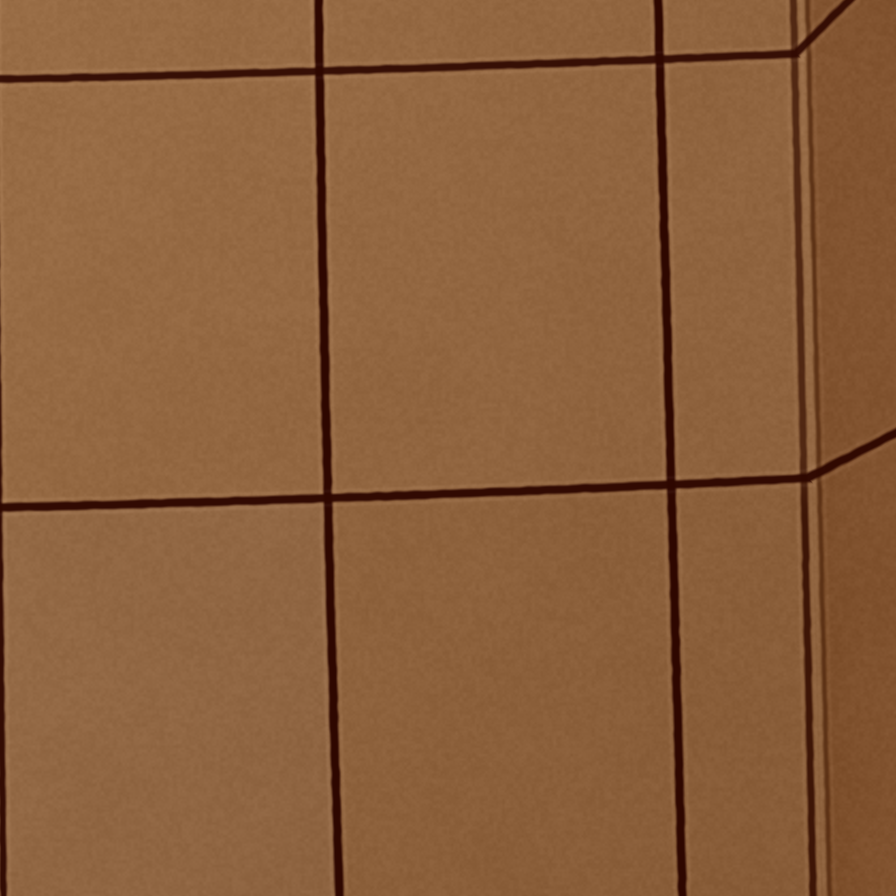
This pattern is drawn by a Shadertoy shader. Its source:

```glsl
const vec3 LIGHT_TAN = vec3(0.605, 0.432, 0.277);
const vec3 DEEP_TAN = vec3(0.530, 0.358, 0.218);
const vec3 SIDE_TAN = vec3(0.510, 0.328, 0.188);
const vec3 SEAM_DARK = vec3(0.180, 0.028, 0.000);
const vec3 SEAM_BROWN = vec3(0.330, 0.165, 0.060);
const float SEAM_HALF = 0.0047;
const float SEAM_SOFT = 0.0021;
const float WOBBLE = 0.0011;
const float GRAIN = 0.026;
const float BLOTCH = 0.022;
const float HALO = 0.035;

// Joint curves: offset, slope, bend
const vec3 LEFT_EDGE = vec3(-0.0073, 0.0112, 0.0);
const vec3 JOINT_A = vec3(0.3555, 0.0131, 0.0103);
const vec3 JOINT_B = vec3(0.7344, 0.0273, 0.0);
const vec3 CORNER_IN = vec3(0.8854, 0.0222, 0.0);
const vec3 CORNER_OUT = vec3(0.9010, 0.0248, 0.0);
const vec3 ROW_HIGH = vec3(0.9115, 0.0208, 0.0128);
const vec3 ROW_LOW = vec3(0.4336, 0.0230, 0.0147);

float hash(vec2 p) {
    vec3 q = fract(vec3(p.xyx) * 0.1031);
    q += dot(q, q.yzx + 33.33);
    return fract((q.x + q.y) * q.z);
}

float noise(vec2 p) {
    vec2 i = floor(p), f = fract(p);
    f = f * f * (3.0 - 2.0 * f);
    return mix(mix(hash(i), hash(i + vec2(1, 0)), f.x),
               mix(hash(i + vec2(0, 1)), hash(i + vec2(1, 1)), f.x), f.y);
}

float fbm(vec2 p) {
    float sum = 0.0, amp = 0.5;
    for (int i = 0; i < 4; i++) {
        sum += amp * noise(p);
        p = p * 2.03 + 17.1;
        amp *= 0.5;
    }
    return sum;
}

float curve(vec3 c, float t) {
    return c.x + t * (c.y + t * c.z);
}

float segment(vec2 p, vec2 a, vec2 b) {
    vec2 d = b - a;
    return length(p - a - d * clamp(dot(p - a, d) / dot(d, d), 0.0, 1.0));
}

// Row joint that bends upward where it meets the corner
float rowDistance(vec2 p, vec3 row, float cornerX, float rise) {
    vec2 bend = vec2(cornerX, curve(row, cornerX));
    float flatPart = max(abs(p.y - curve(row, p.x)), p.x - cornerX);
    return min(flatPart, segment(p, bend, bend + 0.3 * vec2(1.0, rise)));
}

void seam(inout vec3 col, float d, float halfWidth, vec3 tint, float strength) {
    float soft = max(SEAM_SOFT, 0.7 / iResolution.y);
    float fringe = (d - halfWidth - 0.0035) / 0.002;
    col += HALO * strength * exp(-fringe * fringe);
    float cover = 1.0 - smoothstep(halfWidth - soft, halfWidth + soft, d);
    col = mix(col, tint, cover * strength);
}

void mainImage(out vec4 fragColor, in vec2 fragCoord) {
    vec2 uv = fragCoord / iResolution.xy;
    float depth = 1.0 - uv.y;

    // Wall light falling off to the right and bottom
    float shade = clamp(0.10 + 0.50 * uv.x + 0.32 * depth, 0.0, 1.0);
    vec3 col = mix(LIGHT_TAN, DEEP_TAN, shade);
    float jointA = curve(JOINT_A, depth);
    float inner = curve(CORNER_IN, depth);
    float outer = curve(CORNER_OUT, depth);
    float lowerRow = smoothstep(0.003, -0.003, uv.y - curve(ROW_LOW, uv.x));
    float middle = smoothstep(-0.003, 0.003, uv.x - jointA);
    col -= 0.012 * lowerRow * middle;
    col += vec3(-0.006, 0.0, 0.008) * lowerRow * (1.0 - middle);

    // Side wall, darkest beside the corner
    float side = smoothstep(-0.002, 0.002, uv.x - outer);
    vec3 sideCol = SIDE_TAN - 0.04 * depth * exp(-(uv.x - outer) * 25.0);
    col = mix(col, sideCol, side);

    // Paper grain and soft blotches
    col += BLOTCH * (fbm(uv * 9.0) - 0.47);
    col += GRAIN * (noise(uv * 210.0) - 0.5);
    col += 0.6 * GRAIN * (noise(uv * 420.0 + 31.0) - 0.5);

    // Ragged seam edges
    vec2 p = uv + WOBBLE * (vec2(noise(uv * 95.0), noise(uv * 95.0 + 50.0)) - 0.5);
    float cornerFade = mix(0.80, 1.0, smoothstep(0.50, 0.58, depth));
    vec3 cornerTint = mix(SEAM_BROWN, SEAM_DARK, 0.6 * cornerFade);

    // Corner joints
    seam(col, abs(p.x - outer), 0.0024, SEAM_BROWN, 0.80);
    seam(col, abs(p.x - inner), 0.0038, cornerTint, cornerFade);

    // Upright joints
    seam(col, abs(p.x - curve(LEFT_EDGE, depth)), 0.0035, SEAM_DARK, 0.95);
    seam(col, abs(p.x - jointA), SEAM_HALF, SEAM_DARK, 1.0);
    seam(col, abs(p.x - curve(JOINT_B, depth)), SEAM_HALF, SEAM_DARK, 1.0);

    // Row joints
    seam(col, rowDistance(p, ROW_HIGH, 0.888, 1.0), 0.0042, SEAM_DARK, 0.92);
    seam(col, rowDistance(p, ROW_LOW, 0.901, 0.51), 0.0046, SEAM_DARK, 0.97);

    fragColor = vec4(clamp(col, 0.0, 1.0), 1.0);
}
```
